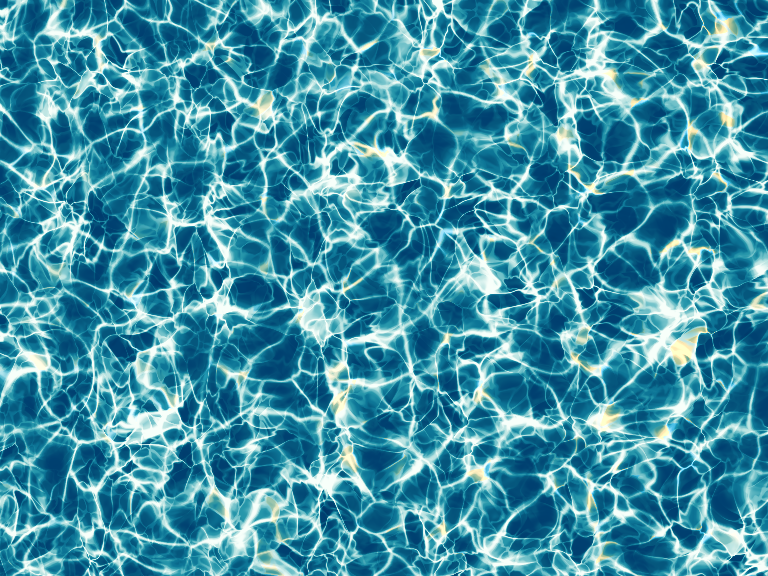
A Shadertoy shader for this texture:

```glsl
// Sunlit swimming pool water: a web of bright caustics over deep blue cells.

const vec3 ABYSS = vec3(0.00, 0.20, 0.39);
const vec3 DEEP  = vec3(0.00, 0.25, 0.44);
const vec3 NAVY  = vec3(0.02, 0.34, 0.49);
const vec3 BLUE  = vec3(0.05, 0.46, 0.59);
const vec3 TEAL  = vec3(0.15, 0.59, 0.67);
const vec3 AQUA  = vec3(0.45, 0.76, 0.79);
const vec3 FOAM  = vec3(0.75, 0.90, 0.89);
const vec3 GLINT = vec3(0.97, 1.00, 0.98);
const vec3 AMBER = vec3(0.30, 0.02, -0.22);

vec3 hash3(vec2 cell) {
    vec3 h = fract(cell.xyx * vec3(0.1031, 0.1030, 0.0973));
    h += dot(h, h.yxz + 33.33);
    return fract((h.xxy + h.yzz) * h.zyx);
}

mat2 turn(float angle) {
    float c = cos(angle), s = sin(angle);
    return mat2(c, -s, s, c);
}

// Bends space with ever finer sines; bend is the slope of each layer.
vec2 ripple(vec2 p, float freq, float bend, float seed) {
    for (int i = 0; i < 5; i++) {
        float k = float(i);
        vec2 q = turn(k * 1.3 + seed) * p;
        p += bend / freq * sin(freq * q.yx + vec2(1.7, 4.1) * (k + seed));
        freq *= 1.75;
    }
    return p;
}

// Smooth noise from rotated sine products, roughly -1 to 1.
float swell(vec2 p, float freq, float seed) {
    float sum = 0.0, amp = 1.0;
    for (int i = 0; i < 4; i++) {
        p = turn(1.1 + seed) * p + seed * 0.37;
        sum += amp * sin(p.x * freq + seed) * sin(p.y * freq * 1.17 + 2.0 * seed);
        freq *= 1.7;
        amp *= 0.65;
    }
    return sum;
}

// Cellular noise: x = gap to the nearest border, y = random value of the cell.
vec2 cells(vec2 p, float jitter) {
    vec2 base = floor(p);
    float near = 9.0, next = 9.0, id = 0.0;
    for (int j = -1; j <= 1; j++)
    for (int i = -1; i <= 1; i++) {
        vec2 cell = base + vec2(i, j);
        vec3 h = hash3(cell + 57.0);
        float d = length(cell + 0.5 + jitter * (h.xy - 0.5) - p);
        if (d < near) { next = near; near = d; id = h.z; }
        else next = min(next, d);
    }
    return vec2(next - near, id);
}

float thread(float gap, float width) {
    return 1.0 - smoothstep(0.0, width, gap);
}

// Piecewise ramp; stops follow the share of area of each colour.
vec3 waterColor(float u) {
    vec3 c = mix(ABYSS, DEEP, smoothstep(0.0, 0.05, u));
    c = mix(c, NAVY, smoothstep(0.05, 0.18, u));
    c = mix(c, BLUE, smoothstep(0.18, 0.355, u));
    c = mix(c, TEAL, smoothstep(0.355, 0.565, u));
    c = mix(c, AQUA, smoothstep(0.565, 0.775, u));
    c = mix(c, FOAM, smoothstep(0.775, 0.925, u));
    return mix(c, GLINT, smoothstep(0.925, 0.995, u));
}

void mainImage(out vec4 fragColor, in vec2 fragCoord) {
    vec2 p = fragCoord / iResolution.y;
    vec2 drift = vec2(p.x * (1.12 - 0.12 * p.x), p.y * 0.93);

    // Broad light: leaning columns and cloudy patches
    vec2 wide = ripple(p, 9.0, 0.35, 2.3);
    float columns = sin(47.0 * (wide.x + 0.12 * wide.y));
    float broad = 0.13 * columns + 0.2 * swell(wide, 15.0, 0.9);
    float lit = clamp(0.5 + 1.4 * broad, 0.0, 1.0);

    // Three webs of caustics, from large cells to fine crinkles
    vec2 large = cells(ripple(drift, 17.0, 0.32, 0.4) * 12.5, 0.9);
    vec2 medium = cells(ripple(drift, 31.0, 0.48, 1.6) * 23.0 + 7.0, 0.9);
    vec2 fine = cells(ripple(drift, 55.0, 0.5, 3.1) * 39.0 + 19.0, 0.9);

    float power = clamp(0.6 + 0.5 * swell(p, 23.0, 1.7), 0.15, 1.0);
    float largeWeb = 0.85 * (exp(-4.0 * large.x) - 0.4)
                   + 0.85 * power * thread(large.x, 0.12);
    float mediumWeb = 0.5 * (exp(-5.0 * medium.x) - 0.35)
                    + 0.5 * thread(medium.x, 0.15)
                    + 0.6 * (medium.y - 0.5) * smoothstep(0.0, 0.14, medium.x);
    float fineWeb = 0.35 * (thread(fine.x, 0.3) - 0.4)
                  + 0.35 * (fine.y - 0.5) * smoothstep(0.0, 0.2, fine.x);

    // Thin surface wrinkles, mostly lying flat
    vec2 skin = ripple(p, 25.0, 0.4, 4.2);
    float wrinkles = swell(skin * vec2(0.5, 1.3), 60.0, 0.15);

    float light = 1.1 * broad + largeWeb + mediumWeb * (0.3 + 1.4 * lit)
                + fineWeb * (0.15 + 1.6 * lit) + 0.13 * wrinkles;
    float tone = 1.0 / (1.0 + exp(-3.1 * (light - 0.11)));
    vec3 color = waterColor(tone);

    // Split light: sparse amber and blue fringes, stronger to the right
    float fringe = smoothstep(0.86, 0.95, fine.y) * smoothstep(0.05, 0.25, fine.x);
    fringe *= smoothstep(0.4, 0.8, tone) * (0.3 + 0.5 * p.x);
    color += fringe * AMBER * (medium.y > 0.4 ? 1.0 : -0.6);

    fragColor = vec4(clamp(color, 0.0, 1.0), 1.0);
}
```
